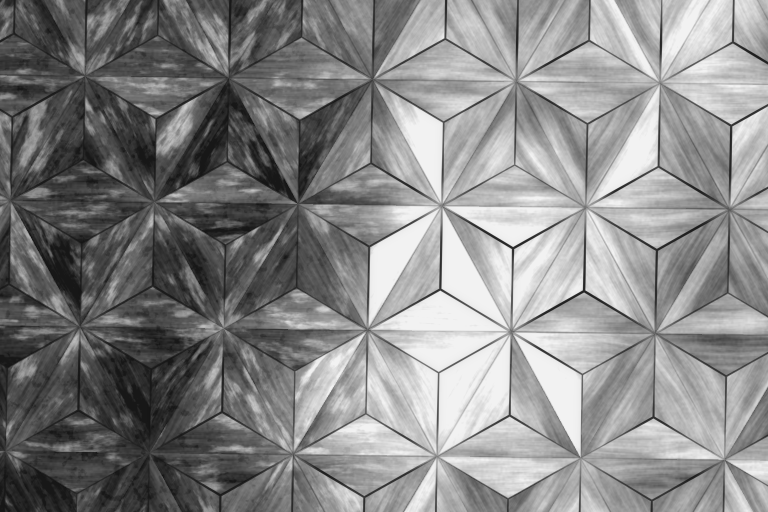
Reproduce this texture procedurally as a Shadertoy shader.

```glsl
float hash(vec2 p) {
    return fract(sin(dot(p, vec2(127.1, 311.7))) * 43758.5453);
}

float noise(vec2 p) {
    vec2 i = floor(p), f = fract(p);
    f = f * f * (3.0 - 2.0 * f);
    return mix(mix(hash(i), hash(i + vec2(1, 0)), f.x),
               mix(hash(i + vec2(0, 1)), hash(i + vec2(1, 1)), f.x), f.y);
}

float fbm(vec2 p) {
    float sum = 0.0, amp = 0.5;
    for (int i = 0; i < 4; i++) {
        sum += amp * noise(p);
        p = p * 2.07 + 17.3;
        amp *= 0.5;
    }
    return sum / 0.9375;
}

// Broad exposure: dark left, bright column right of centre
float exposure(vec2 uv, float shift) {
    float x = uv.x + shift - 0.12 * (uv.y - 0.45);
    float light = mix(0.27, 0.64, smoothstep(0.28, 0.58, x));
    vec2 glow = (vec2(x, uv.y) - vec2(0.63, 0.42)) / vec2(0.15, 0.36);
    vec2 corner = (uv - vec2(0.9, 1.0)) / vec2(0.13, 0.2);
    light += 0.36 * exp(-dot(glow, glow)) + 0.24 * exp(-dot(corner, corner));
    return light + 0.06 * (uv.y - 0.5) * (1.0 - uv.x);
}

float parquet(vec2 fragCoord) {
    vec2 uv = fragCoord / iResolution.xy;
    float pixel = 5.34 / iResolution.x;
    vec2 p = fragCoord * pixel - vec2(2.556, 1.264);
    p = vec2(p.x - 0.02 * p.y, 0.994 * p.y + 0.012 * p.x);

    // Triangular lattice of star centres, barycentric position in a triangle
    vec2 lattice = vec2(p.x - p.y * 0.57735, p.y * 1.1547);
    vec2 cell = floor(lattice), f = fract(lattice);
    float flipped = step(1.0, f.x + f.y);
    vec3 b = flipped > 0.5 ? vec3(f.x + f.y - 1.0, 1.0 - f)
                           : vec3(1.0 - f.x - f.y, f);

    // Each triangle splits into three planks, one along each side
    float low = min(b.x, min(b.y, b.z));
    float high = max(b.x, max(b.y, b.z));
    float mid = 1.0 - low - high;
    float side = low == b.z ? 0.0 : (low == b.y ? 1.0 : 2.0);
    float angle = side * 1.0472;
    vec2 id = cell + vec2(side * 7.31, flipped * 13.7 + side * 3.1);
    float shade = hash(id + 2.7);
    float shift = hash(id + 9.2) - 0.5;

    // Wood grain runs along the plank
    vec2 along = vec2(cos(angle), sin(angle));
    vec2 g = vec2(dot(p, along), dot(p, vec2(-along.y, along.x)));
    g += 20.0 * vec2(shade, shift);
    g.y += 0.06 * noise(g * vec2(2.0, 4.0));
    float broad = fbm(g * vec2(1.3, 9.0));
    float fine = fbm(g * vec2(4.0, 50.0));
    float scratch = fbm(g * vec2(6.0, 20.0) + 31.0);
    float speck = fbm(p * 22.0);
    float patches = fbm(p * 2.6 + 8.0);

    float light = exposure(uv, shift * 0.12);
    float aged = 1.0 - smoothstep(0.32, 0.6, uv.x);
    float tone = light + (shade - 0.5) * mix(0.32, 0.2, aged);
    tone += (broad - 0.5) * mix(0.6, 0.36, aged) + (fine - 0.5) * 0.19;
    tone += (patches - 0.5) * 0.22;

    // Worn pale scrapes and dark stains on the older planks
    float scrape = smoothstep(0.48, 0.72, scratch * 0.6 + speck * 0.2 + patches * 0.2);
    tone += scrape * mix(0.06, 0.34, aged);
    tone -= smoothstep(0.54, 0.72, speck) * mix(0.02, 0.07, aged);
    tone += (noise(p * 60.0) - 0.5) * 0.05;
    tone = clamp(tone, 0.09, 0.95);

    // Faint seam on the lattice sides, narrow dark gap between rhombi
    float seam = low * 0.866, gap = (mid - low) * 0.5;
    float wear = noise(p * 3.0 + 5.0);
    float seamLine = 1.0 - smoothstep(0.001, 0.002 + pixel, seam);
    float width = 0.001 + 0.005 * wear;
    float gapLine = 1.0 - smoothstep(width, width + 0.8 * pixel, gap);
    gapLine *= mix(0.35, 1.0, smoothstep(0.02, 0.3, 1.0 - high));
    tone *= 1.0 - exp(-gap * 50.0) * 0.06;
    tone *= 1.0 - seamLine * mix(0.05, 0.32, wear);

    // Pale worn tips where the planks meet
    tone += 0.12 * exp(-(1.0 - high) * 22.0) * (1.0 - tone);
    return mix(tone, 0.08, gapLine * mix(0.45, 0.95, wear));
}

void mainImage(out vec4 fragColor, in vec2 fragCoord) {
    // Four samples per pixel smooth the plank borders
    float tone = 0.0;
    for (int i = 0; i < 4; i++) {
        tone += parquet(fragCoord + vec2(i % 2, i / 2) * 0.5 - 0.25) * 0.25;
    }
    fragColor = vec4(vec3(tone), 1.0);
}
```
